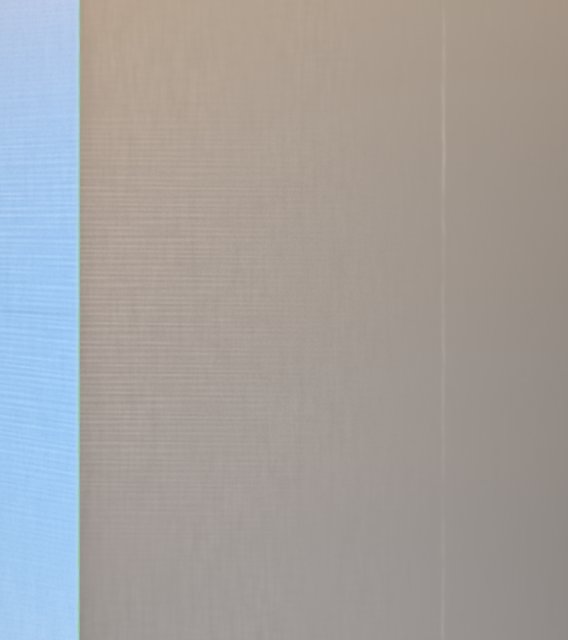
A Shadertoy shader for this texture:

```glsl
// Draws ribbed woven wall fabric with a pale seam, beside a strip of cool blue daylight.
#define EDGE_X 0.1405
#define SEAM_X 0.7805
#define RIB_COUNT 112.0
#define RIB_DEPTH 0.020
#define THREAD_DEPTH 0.034
#define GRAIN_DEPTH 0.020
#define SEAM_GLOW 0.055
#define FRINGE_COLOR vec3(0.56, 0.78, 0.56)
#define HALO_COLOR vec3(0.75, 0.83, 0.83)
#define TAU 6.28318

vec2 hash2(vec2 p) {
    vec3 q = fract(p.xyx * vec3(0.1031, 0.1030, 0.0973));
    q += dot(q, q.yzx + 33.33);
    return fract((q.xx + q.yz) * q.zy);
}

// Distance to the nearest scattered point, roughly centred on zero.
float cellular(vec2 p) {
    vec2 cell = floor(p), f = fract(p);
    float nearest = 4.0;
    for (int j = -1; j <= 1; j++)
        for (int i = -1; i <= 1; i++) {
            vec2 o = vec2(i, j);
            vec2 d = o + hash2(cell + o) - f;
            nearest = min(nearest, dot(d, d));
        }
    return 0.47 - sqrt(nearest);
}

// Smooth parabola through three stops at 0, 0.5 and 1.
vec3 ramp(vec3 low, vec3 mid, vec3 high, float t) {
    vec3 bend = 2.0 * mid - 0.5 * (low + high);
    return low * (1.0 - t) * (1.0 - t) + bend * 2.0 * t * (1.0 - t) + high * t * t;
}

vec3 wallLight(vec2 uv) {
    vec3 left = ramp(vec3(0.615, 0.592, 0.578), vec3(0.672, 0.626, 0.596),
                     vec3(0.722, 0.644, 0.566), uv.y);
    vec3 centre = ramp(vec3(0.617, 0.600, 0.592), vec3(0.645, 0.608, 0.580),
                       vec3(0.686, 0.626, 0.565), uv.y);
    vec3 right = ramp(vec3(0.562, 0.541, 0.530), vec3(0.582, 0.548, 0.520),
                      vec3(0.640, 0.582, 0.525), uv.y);
    vec3 light = ramp(left, centre, right, (uv.x - EDGE_X) / (1.0 - EDGE_X));
    // Soft shade in the corner beside the daylight strip
    return light * (1.0 - 0.07 * exp(-max(uv.x - EDGE_X, 0.0) * 50.0));
}

vec3 daylight(vec2 uv) {
    vec3 c = ramp(vec3(0.655, 0.800, 0.940), vec3(0.618, 0.785, 0.950),
                  vec3(0.715, 0.785, 0.900), uv.y);
    return c + 0.02 * (uv.x / EDGE_X - 0.5) * vec3(0.3, 0.6, 1.0);
}

// Horizontal cords broken into dashes of uneven strength.
float ribs(vec2 uv, float slope) {
    float y = uv.y + slope * uv.x;
    float drift = 1.1 * sin(y * 71.0 + 1.3) + 0.8 * sin(y * 173.0 + uv.x * 7.0);
    float cord = sin(TAU * RIB_COUNT * y + drift);
    float dash = cellular(vec2(uv.x * 11.0, y * 95.0));
    float row = 0.5 + 0.5 * sin(y * 117.0) * sin(y * 293.0 + 2.0);
    return cord * (0.35 + 0.7 * row + 1.3 * dash) + 0.8 * dash;
}

// Patchy vertical fibres crossed by shorter horizontal ones.
float threads(vec2 uv) {
    float upright = cellular(uv * vec2(70.0, 12.0)) + 0.7 * cellular(uv * vec2(135.0, 32.0) + 17.0);
    float across = cellular(uv * vec2(26.0, 120.0) + 41.0);
    float patchy = 0.75 + 0.9 * cellular(uv * vec2(9.0, 6.0) + 5.0);
    return (0.6 * upright + 0.35 * across) * patchy;
}

void mainImage(out vec4 fragColor, in vec2 fragCoord) {
    vec2 uv = fragCoord / iResolution.xy;
    float px = 1.0 / iResolution.x;
    float edgeX = EDGE_X - 0.001 * (1.0 - uv.y);
    float blur = max(0.75 * px, 0.0014);
    float onWall = smoothstep(-blur, blur, uv.x - edgeX);

    // Weave is crisp in the middle left and softens away from it
    float focusY = smoothstep(0.05, 0.42, uv.y) * (1.0 - smoothstep(0.66, 0.90, uv.y));
    float focusX = 1.0 - smoothstep(0.20, 0.66, uv.x);
    float softness = mix(1.0, 0.22, smoothstep(0.45, 0.82, uv.x));
    float weave = threads(uv);
    float grain = cellular(uv * vec2(170.0, 200.0));

    vec3 wall = wallLight(uv);
    wall += RIB_DEPTH * ribs(uv, 0.004) * focusX * focusY;
    wall += (THREAD_DEPTH * weave + GRAIN_DEPTH * grain * (0.3 + 0.7 * focusY)) * softness;

    // Thin pale seam, worn into uneven lengths
    float seamD = uv.x - SEAM_X - 0.0015 * (uv.y - 0.5);
    seamD += 0.0006 * sin(uv.y * 39.0) + 0.0005 * sin(uv.y * 97.0);
    float worn = 0.62 + 0.28 * sin(uv.y * 17.0 + 0.8) + 0.9 * cellular(vec2(3.5, uv.y * 26.0));
    float seamFade = mix(0.55, 1.0, smoothstep(0.3, 0.75, uv.y));
    wall += SEAM_GLOW * max(worn, 0.1) * seamFade * exp(-pow(abs(seamD) / 0.0034, 2.0));

    // Daylight ribs tilt gradually with height
    vec3 strip = daylight(uv);
    float slope = mix(0.16, -0.05, smoothstep(0.15, 0.9, uv.y));
    float stripFocus = 0.2 + 0.8 * focusY;
    strip += vec3(1.25, 1.0, 0.6) * RIB_DEPTH * ribs(uv, slope) * stripFocus;
    strip += (THREAD_DEPTH * weave + GRAIN_DEPTH * grain) * vec3(1.1, 0.9, 0.6);
    float crease = (uv.y - 0.514 + 0.03 * uv.x) / 0.003;
    strip -= 0.035 * exp(-crease * crease);

    // Pale halo on the strip, then a narrow broken green fringe
    float halo = exp(-pow(abs(uv.x - edgeX + 0.0045) / 0.0028, 2.0));
    strip = mix(strip, HALO_COLOR, 0.55 * halo);
    vec3 color = mix(strip, wall, onWall);
    float fringe = exp(-pow(abs(uv.x - edgeX + 0.0005) / 0.0018, 2.0));
    float fringeBreak = 0.6 + 0.9 * cellular(vec2(1.5, uv.y * 40.0));
    color = mix(color, FRINGE_COLOR, fringe * clamp(fringeBreak, 0.15, 0.9));
    fragColor = vec4(clamp(color, 0.0, 1.0), 1.0);
}
```
